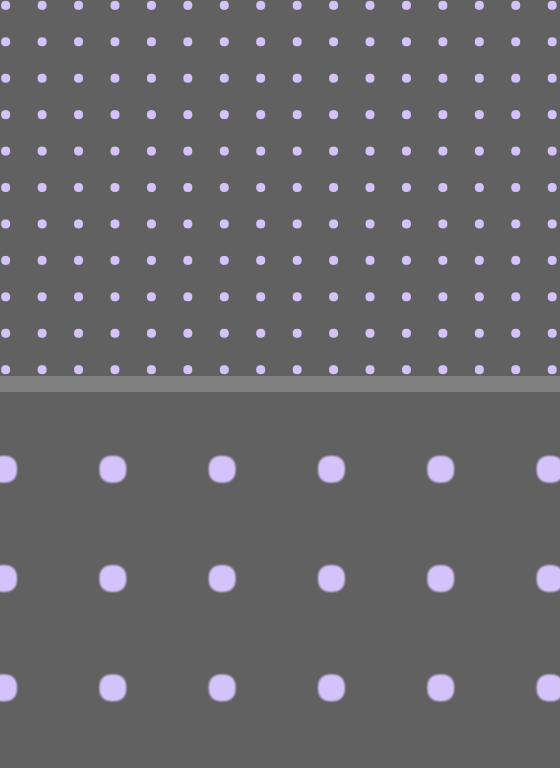
Top: the whole. Bottom: its middle third, enlarged.
Give the GLSL for this pattern, as a Shadertoy shader.

```glsl
// A square grid of small lilac dots on flat grey, 16 across and 11 down.
// Space is folded into one cell per dot, and each dot is a slightly squarish
// disc given by a p-norm distance. All lengths are fractions of canvas height.

#define PITCH 0.0969
#define FIRST_DOT vec2(0.0151, 0.0142)   // first centre, from the top left
#define DOT_RADIUS 0.0119
#define ROUNDNESS 2.4                    // 2.0 is a circle, higher is squarer
#define EDGE_SOFTNESS 0.0034
#define GROUND_COLOR vec3(0.38)
#define DOT_COLOR vec3(0.83, 0.76, 0.98)

// Offset from the nearest dot centre.
vec2 foldToCell(vec2 p) {
    return (fract((p - FIRST_DOT) / PITCH + 0.5) - 0.5) * PITCH;
}

// Distance to the outline of a rounded dot, negative inside.
float dotDistance(vec2 p) {
    vec2 powered = pow(abs(p) / DOT_RADIUS, vec2(ROUNDNESS));
    return (pow(powered.x + powered.y, 1.0 / ROUNDNESS) - 1.0) * DOT_RADIUS;
}

void mainImage(out vec4 fragColor, in vec2 fragCoord) {
    // Measure from the top left corner.
    vec2 p = vec2(fragCoord.x, iResolution.y - fragCoord.y) / iResolution.y;

    // Soft edge, never narrower than one pixel.
    float halfEdge = 0.5 * max(EDGE_SOFTNESS, 1.0 / iResolution.y);
    float coverage = 1.0 - smoothstep(-halfEdge, halfEdge, dotDistance(foldToCell(p)));

    fragColor = vec4(mix(GROUND_COLOR, DOT_COLOR, coverage), 1.0);
}
```
